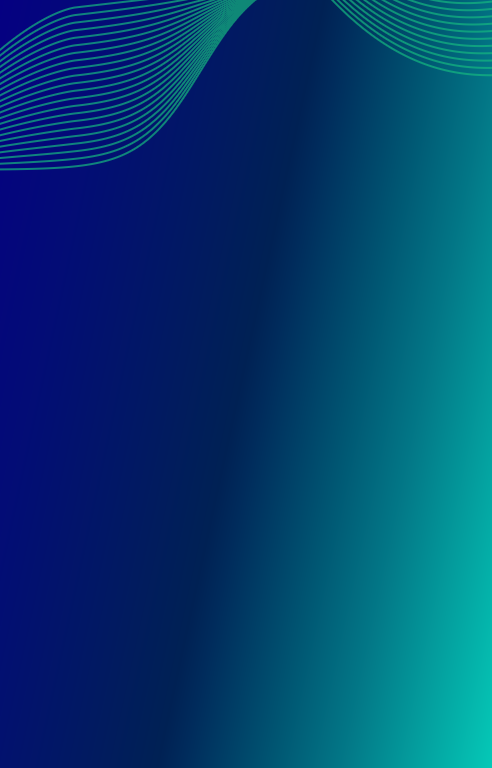
Write a WebGL 2 fragment shader that draws this background.

```glsl
#version 300 es
precision highp float;
// A slanted gradient runs from deep blue through a dark fold to bright teal.
// Two families of thin green contour lines flow across the top corners.
// Lengths are in canvas heights, measured from the top left corner.

uniform vec2 u_resolution;
out vec4 fragColor;

const float SLANT = 0.218;
const float LINE_WIDTH = 0.0026;
const vec3 LINE_COLOR = vec3(0.08, 0.72, 0.50);
const float LINE_ALPHA = 0.70;

// Blend towards the next colour stop between two positions.
vec3 stop(vec3 base, vec3 next, float from, float to, float t) {
    return mix(base, next, clamp((t - from) / (to - from), 0.0, 1.0));
}

// Colour along the slanted axis; the fold is the short step near 0.44.
vec3 backdrop(float t) {
    vec3 c = vec3(0.02, 0.0, 0.51);
    c = stop(c, vec3(0.010, 0.05, 0.46), 0.000, 0.156, t);
    c = stop(c, vec3(0.005, 0.09, 0.40), 0.156, 0.286, t);
    c = stop(c, vec3(0.000, 0.13, 0.33), 0.286, 0.423, t);
    c = stop(c, vec3(0.000, 0.17, 0.36), 0.423, 0.456, t);
    c = stop(c, vec3(0.000, 0.34, 0.45), 0.456, 0.573, t);
    c = stop(c, vec3(0.010, 0.47, 0.53), 0.573, 0.664, t);
    return stop(c, vec3(0.020, 0.79, 0.72), 0.664, 0.861, t);
}

// Upper edge of the left ribbon: a steep shoulder that levels out.
float ribbonTop(float x) {
    return 0.021 - 0.115 * x + 0.044 * pow(max(0.0, 1.0 - x / 0.098), 1.6);
}

// Lower edge of the left ribbon: an S-shaped fall.
float ribbonBottom(float x) {
    return -0.039 + 0.26 / (1.0 + exp((x - 0.262) / 0.0404));
}

// Line index across the left ribbon, 0 at its top edge.
float ribbonIndex(vec2 p, float count) {
    float top = ribbonTop(p.x);
    float spread = max(ribbonBottom(p.x) - top, 0.003);
    return (p.y - top) / spread * count;
}

// Line index across the right bowl, 0 at its lowest curve.
float bowlIndex(vec2 p, float rightEdge) {
    float across = abs(rightEdge - p.x) / 0.208;
    float lowest = 0.098 - 0.098 * pow(across, 2.2);
    float spacing = mix(0.0096, 0.0072, clamp(across, 0.0, 1.0));
    return (lowest - p.y) / spacing;
}

// Smooth coverage of the nearest whole-numbered line from 0 to last.
float contour(float index, float last, float pixel) {
    float slope = length(vec2(dFdx(index), dFdy(index))) / pixel;
    float nearest = clamp(floor(index + 0.5), 0.0, last);
    float dist = abs(index - nearest) / max(slope, 0.0001);
    return clamp((0.5 * LINE_WIDTH - dist) / pixel + 0.5, 0.0, 1.0);
}

void main() {
    float pixel = 1.0 / u_resolution.y;
    vec2 p = vec2(gl_FragCoord.x, u_resolution.y - gl_FragCoord.y) * pixel;
    float rightEdge = u_resolution.x * pixel;

    vec3 color = backdrop(p.x + SLANT * p.y);

    // Contour lines over the gradient
    float ribbon = contour(ribbonIndex(p, 21.0), 21.0, pixel);
    float bowl = contour(bowlIndex(p, rightEdge), 14.0, pixel);
    color = mix(color, LINE_COLOR, LINE_ALPHA * max(ribbon, bowl));

    fragColor = vec4(color, 1.0);
}
```
